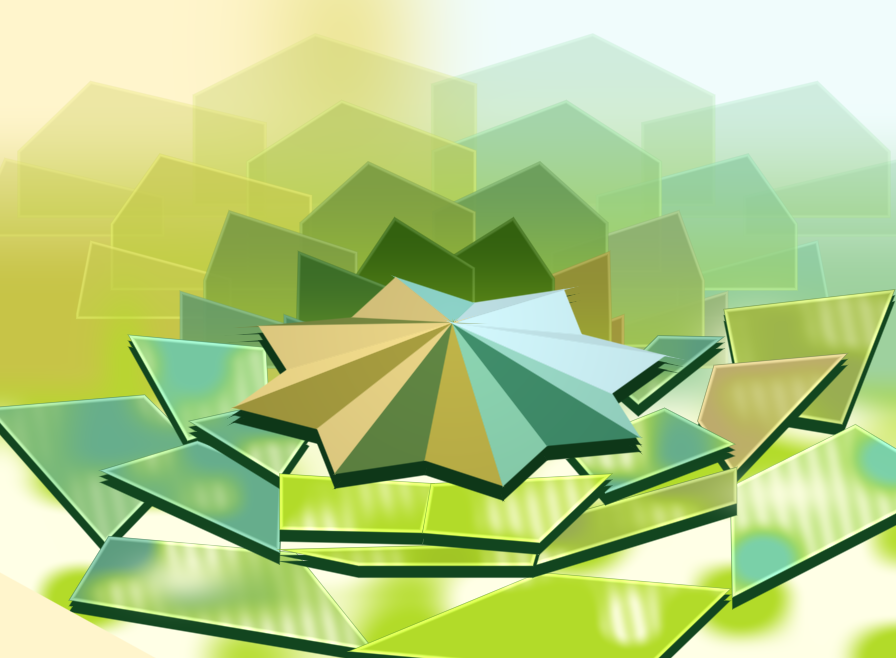
This background is drawn by a Shadertoy shader. Its source:

```glsl
// Faceted star on a flower of glossy green panels, fading into pale haze.

const vec3 LIME = vec3(.70, .86, .16), TEAL = vec3(.40, .68, .55), OLIVE = vec3(.60, .68, .32);
const vec3 RIM = vec3(.07, .27, .12), CREAM = vec3(1., .96, .80), SHINE = vec3(1., 1., .90);
const vec3 TAN = vec3(.87, .79, .50), GOLD = vec3(.66, .62, .25), ICE = vec3(.78, .92, .94);

vec3 col;
vec2 p;
float soft;

float hash(vec2 q) {
    vec3 h = fract(q.xyx * .1031);
    h += dot(h, h.yzx + 33.33);
    return fract((h.x + h.y) * h.z);
}

float noise(vec2 q) {
    vec2 i = floor(q), f = fract(q);
    f = f * f * (3. - 2. * f);
    return mix(mix(hash(i), hash(i + vec2(1, 0)), f.x),
               mix(hash(i + vec2(0, 1)), hash(i + 1.), f.x), f.y);
}

float cover(float d) { return smoothstep(soft, -soft, d); }

float glow(vec2 center, vec2 size) {
    vec2 q = (p - center) / size;
    return exp(-dot(q, q));
}

// Signed distance to the line a-b, positive on its left
float edge(vec2 q, vec2 a, vec2 b) {
    vec2 e = normalize(b - a);
    return dot(q - a, vec2(-e.y, e.x));
}

float quad(vec2 q, vec2 a, vec2 b, vec2 c, vec2 d) {
    return max(max(edge(q, a, b), edge(q, b, c)), max(edge(q, c, d), edge(q, d, a)));
}

// Glossy slab with clockwise corners and a dark lower rim
void panel(vec2 a, vec2 b, vec2 c, vec2 d, vec3 tint, float gloss) {
    float top = quad(p, a, b, c, d);
    float low = quad(p + vec2(0, .018), a, b, c, d);
    float mid = quad(p + vec2(0, .009), a, b, c, d);
    col = mix(col, RIM, cover(min(top, min(low, mid))));
    float n = noise(p * vec2(10, 13) + a * 31.);
    float stripes = .8 + .2 * sin(p.x * 200. + p.y * 40.);
    vec3 face = mix(tint, LIME, gloss * smoothstep(.3, .7, n));
    face = mix(face, SHINE, gloss * stripes * smoothstep(.5, .85, n));
    face += .2 * smoothstep(.005, 0., abs(top + .002));
    col = mix(col, face, cover(top));
}

void backdrop() {
    col = mix(CREAM, vec3(.94, .99, .99), smoothstep(.4, .75, p.x));
    col = mix(col, vec3(.92, .89, .55), .8 * glow(vec2(.52, .93), vec2(.12, .2)));
    vec3 haze = mix(vec3(.78, .77, .28), vec3(.62, .82, .62), smoothstep(.2, 1., p.x));
    col = mix(col, haze, smoothstep(.85, .55, p.y));
    vec3 ground = mix(LIME, SHINE, smoothstep(.35, .75, noise(p * vec2(8, 11))));
    col = mix(col, ground, smoothstep(.45, .34, p.y));
}

// Upright petals on elliptic rings, far to near
void petals() {
    for (int ring = 3; ring >= 0; ring--) {
        float k = float(ring), radius = .293 + .13 * k;
        for (int j = 0; j < 6; j++) {
            float t = radians(36. * float(j)), c = cos(t), s = sin(t);
            vec2 tip = vec2(.69 + radius * c, .535 + .025 * k * k + (.142 + .085 * k - .022 * k * k) * s);
            vec2 middle = tip - vec2(.097 * c, .085);
            vec2 span = vec2((.09 + .045 * s) * radius / .42, -.027 * c);
            vec2 l = middle - span, r = middle + span;
            float d = max(edge(p, l, tip), edge(p, tip, r));
            d = max(d, max(max(l.x - p.x, p.x - r.x), tip.y - .12 - .15 * s - p.y));
            vec3 near = mix(GOLD * .95, vec3(.20, .38, .06), smoothstep(.9, .5, c));
            vec3 far = mix(vec3(.78, .79, .32), vec3(.54, .79, .63), smoothstep(.3, 1., tip.x));
            vec3 face = mix(near, far, min(k * .55, 1.));
            face = mix(face, TEAL * .9, .7 * smoothstep(-.7, -1., c) * step(k, 1.5));
            face = mix(face, LIME, .45 * smoothstep(.02, .22, tip.y - p.y));
            face += .12 * smoothstep(.004, 0., abs(d + .002));
            col = mix(col, face, cover(d) * (1. - .075 * k * k));
        }
    }
}

vec2 starPoint(int i) {
    float t = radians(14. + 22.5 * float(i));
    return vec2(.683, .42) + vec2(.337, .163) * vec2(cos(t), sin(t)) * ((i & 1) == 0 ? 1. : .74);
}

// Sixteen facets meeting at a raised apex; the first pass is the rim
void star() {
    vec3 tints[16] = vec3[16](ICE * .93, ICE, ICE * .9, vec3(.52, .78, .74), TAN * .92, OLIVE * .75,
        TAN, TAN * 1.05, GOLD * .95, TAN, vec3(.36, .50, .25), GOLD * 1.08,
        vec3(.52, .79, .66), vec3(.24, .53, .40), vec3(.58, .82, .75), ICE);
    vec2 apex = vec2(.688, .509);
    for (int layer = 0; layer < 3; layer++) {
        vec2 q = p + vec2(0, .011 * float(2 - layer));
        for (int i = 0; i < 16; i++) {
            vec2 a = starPoint(i), b = starPoint(i + 1);
            float d = max(edge(q, apex, b), max(edge(q, b, a), edge(q, a, apex)));
            vec3 face = tints[i] * (1.06 - .25 * length(q - apex));
            col = mix(col, layer < 2 ? RIM * .8 : face, cover(d - soft * .5));
        }
    }
}

void mainImage(out vec4 fragColor, in vec2 fragCoord) {
    p = fragCoord / iResolution.y;
    soft = 1. / iResolution.y;
    backdrop();
    petals();
    col = mix(col, SHINE, .9 * glow(vec2(1.15, .46), vec2(.07, .06)));
    col = mix(col, LIME, .7 * glow(vec2(.19, .45), vec2(.04, .09)));

    // Outer slabs
    panel(vec2(1.1, .53), vec2(1.36, .56), vec2(1.28, .355), vec2(1.13, .38), OLIVE, .35);
    panel(vec2(1.11, .26), vec2(1.3, .355), vec2(1.45, .265), vec2(1.113, .092), TEAL * 1.2, .7);
    panel(vec2(-.02, .38), vec2(.22, .4), vec2(.3, .32), vec2(.16, .175), TEAL, .3);
    panel(vec2(.165, .185), vec2(.45, .16), vec2(.57, .01), vec2(.105, .088), TEAL * .9, .7);
    panel(vec2(.53, .01), vec2(.82, .13), vec2(1.11, .105), vec2(.97, -.03), LIME, .9);
    // Side slabs
    panel(vec2(.195, .491), vec2(.404, .472), vec2(.41, .37), vec2(.285, .33), TEAL * 1.15, .4);
    panel(vec2(1.085, .445), vec2(1.288, .463), vec2(1.115, .28), vec2(1.06, .36), TAN * .85, .3);
    panel(vec2(.93, .42), vec2(1., .49), vec2(1.1, .488), vec2(.97, .385), TEAL * .9, .4);
    // Two front tiers
    panel(vec2(.8, .2), vec2(1.12, .29), vec2(1.12, .235), vec2(.81, .14), OLIVE, .7);
    panel(vec2(.152, .285), vec2(.3, .33), vec2(.43, .28), vec2(.425, .16), TEAL, .4);
    panel(vec2(.425, .165), vec2(.82, .175), vec2(.81, .14), vec2(.545, .14), LIME * .9, .5);
    panel(vec2(.287, .36), vec2(.4, .385), vec2(.47, .34), vec2(.425, .275), TEAL, .5);
    panel(vec2(.86, .32), vec2(1.01, .38), vec2(1.117, .325), vec2(.92, .25), TEAL, .7);
    panel(vec2(.425, .28), vec2(.66, .265), vec2(.642, .19), vec2(.425, .195), LIME, .7);
    panel(vec2(.655, .265), vec2(.93, .28), vec2(.82, .175), vec2(.642, .19), LIME, .7);

    // Reflected light and the pale corner
    col = mix(col, SHINE, .75 * glow(vec2(1.2, .25), vec2(.08, .03)));
    col = mix(col, SHINE, .7 * glow(vec2(.28, .12), vec2(.07, .035)));
    col = mix(col, CREAM, cover(p.y - .13 + .55 * p.x));
    star();
    fragColor = vec4(clamp(col, 0., 1.), 1.);
}
```
